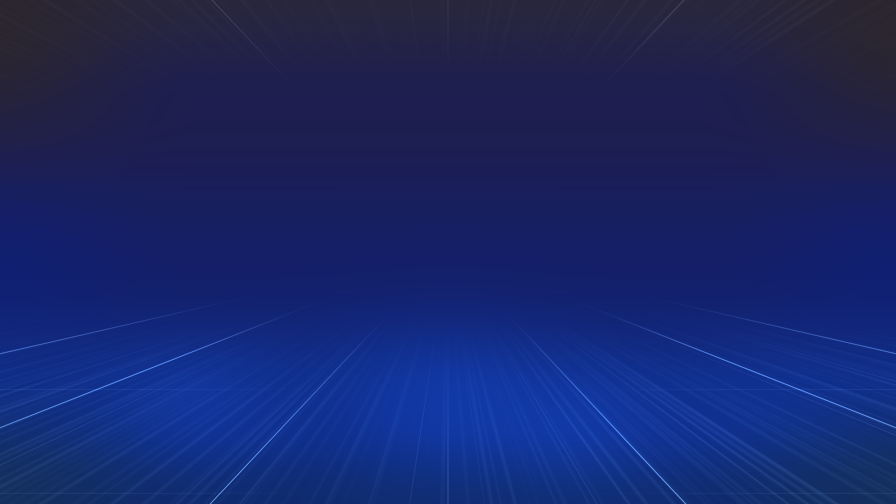
Write a WebGL 2 fragment shader that draws this background.

```glsl
#version 300 es
precision highp float;
// Dark blue stage: a glowing floor and a dim ceiling with rays that meet at the horizon.

uniform vec2 u_resolution;
out vec4 outColor;

const vec2 VANISHING_POINT = vec2(0.5, 0.502);
const vec3 CEILING_GREY  = vec3(0.158, 0.150, 0.235);
const vec3 UPPER_INDIGO  = vec3(0.116, 0.118, 0.312);
const vec3 HORIZON_NAVY  = vec3(0.074, 0.122, 0.415);
const vec3 FLOOR_BLUE    = vec3(0.058, 0.172, 0.525);
const vec3 FLOOR_EDGE    = vec3(0.060, 0.165, 0.430);
const vec3 CORNER_BROWN  = vec3(0.165, 0.145, 0.180);
const vec3 CORNER_TEAL   = vec3(0.075, 0.185, 0.360);
const vec3 GLOW_BLUE     = vec3(0.010, 0.060, 0.150);
const vec3 RAY_COLOR     = vec3(0.300, 0.390, 0.420);
const vec3 CEILING_RAY   = vec3(0.100, 0.110, 0.110);
const float RAY_WIDTH = 0.0022;
const int RAY_PAIRS = 3;
const int STREAK_LAYERS = 3;

float hash(float n) {
  return fract(sin(n * 91.37 + 4.7) * 4375.85);
}

// Soft round spot, with center and radius in canvas fractions.
float glow(vec2 uv, vec2 center, vec2 radius) {
  vec2 d = (uv - center) / radius;
  return exp(-dot(d, d));
}

// Thin smooth line that keeps its energy when narrower than a pixel.
float thinLine(float dist, float width) {
  float pixel = 1.0 / u_resolution.y;
  float w = max(width, pixel);
  return (1.0 - smoothstep(0.0, w, dist)) * width / w;
}

// Vertical gradient with warm upper and teal lower corners.
vec3 backdrop(vec2 uv) {
  vec3 c = mix(FLOOR_EDGE, FLOOR_BLUE, smoothstep(0.0, 0.16, uv.y));
  c = mix(c, HORIZON_NAVY, smoothstep(0.22, 0.47, uv.y));
  c = mix(c, UPPER_INDIGO, smoothstep(0.42, 0.78, uv.y));
  c = mix(c, CEILING_GREY, smoothstep(0.80, 1.02, uv.y));
  float side = abs(uv.x - 0.5) * 2.0;
  c = mix(c, CORNER_BROWN, smoothstep(0.55, 1.05, side) * smoothstep(0.60, 0.95, uv.y));
  c = mix(c, CORNER_TEAL, smoothstep(0.50, 1.05, side) * (1.0 - smoothstep(0.0, 0.27, uv.y)));
  c += vec3(-0.012, 0.0, 0.035) * smoothstep(0.6, 1.0, side) * glow(uv, vec2(uv.x, 0.5), vec2(1.0, 0.14));
  return c;
}

// Bright symmetric rays: slope is the sideways run per unit of height.
float mainRays(float slope, float depth) {
  float perp = depth / sqrt(1.0 + slope * slope);
  float sum = 0.45 * thinLine(abs(slope) * perp, RAY_WIDTH);
  for (int i = 0; i < RAY_PAIRS; i++) {
    float n = float(i);
    float target = 0.94 + 1.48 * n + 0.115 * n * n;
    sum += thinLine(abs(abs(slope) - target) * perp, RAY_WIDTH) * (1.0 - 0.15 * n);
  }
  return sum;
}

// Faint rays, one jittered ray per cell in each layer.
float fineStreaks(float slope, float depth) {
  float perp = depth / sqrt(1.0 + slope * slope);
  float sum = 0.0;
  for (int i = 0; i < STREAK_LAYERS; i++) {
    float layer = float(i);
    float freq = 4.0 * exp2(layer);
    float cell = floor(slope * freq);
    float seed = cell + layer * 57.0;
    float target = (cell + 0.2 + 0.6 * hash(seed)) / freq;
    float strength = pow(hash(seed + 13.5), 2.0) / (1.0 + 0.4 * layer);
    sum += strength * thinLine(abs(slope - target) * perp, RAY_WIDTH * (1.0 + layer));
  }
  return sum;
}

void main() {
  vec2 uv = gl_FragCoord.xy / u_resolution;
  vec2 p = uv - VANISHING_POINT;
  p.x *= u_resolution.x / u_resolution.y;
  float depth = max(abs(p.y), 0.001);
  float slope = p.x / depth;
  float radius = length(p);
  vec3 color = backdrop(uv);

  // Pools of light on the floor
  float light = glow(uv, vec2(0.50, 0.20), vec2(0.12, 0.15))
              + 0.75 * glow(uv, vec2(0.65, 0.14), vec2(0.09, 0.13))
              + 0.65 * glow(uv, vec2(0.22, 0.20), vec2(0.10, 0.12))
              + 0.35 * glow(uv, vec2(0.84, 0.19), vec2(0.12, 0.12));
  color += GLOW_BLUE * light * 0.8;

  // Rays fade in away from the horizon
  float rays = mainRays(slope, depth);
  float streaks = fineStreaks(slope, depth);
  if (p.y < 0.0) {
    color += RAY_COLOR * rays * smoothstep(0.10, 0.65, radius) * smoothstep(0.08, 0.22, depth);
    color += RAY_COLOR * streaks * 0.22 * smoothstep(0.10, 0.40, depth);
    float row = abs(fract((1.0 / depth - 2.08) / 1.56 + 0.5) - 0.5) * 1.56 * depth * depth;
    color += RAY_COLOR * 0.12 * thinLine(row, RAY_WIDTH)
           * smoothstep(0.20, 0.28, depth) * smoothstep(0.2, 0.7, abs(p.x));
  } else {
    color += CEILING_RAY * (rays + 0.3 * streaks) * smoothstep(0.31, 0.50, depth);
  }

  outColor = vec4(color, 1.0);
}
```
